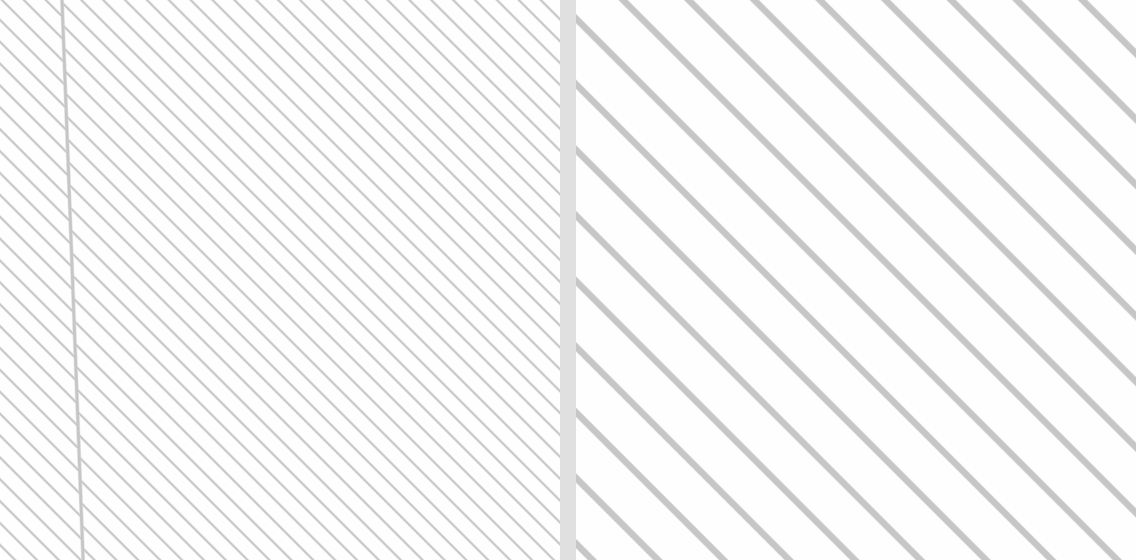
Left: the whole. Right: its middle third, enlarged.
Give the GLSL for this pattern, as a Shadertoy shader.

```glsl
// Thin grey 45 degree hatching on near-white, cut by one slightly leaning seam.
// The hatch is a repeated distance along x - y (y down) whose phase shifts
// across the seam; the seam is the distance to a steep straight line.

#define PAPER vec3(0.995)
#define INK vec3(0.775)
#define HATCH_STEP 0.0390625   // horizontal distance between hatch lines
#define HATCH_WIDTH 0.0039
#define PHASE_LEFT 0.0035      // hatch offset on each side of the seam
#define PHASE_RIGHT 0.0280
#define SEAM_TOP 0.1107        // seam position at the top and bottom edges
#define SEAM_BOTTOM 0.1484
#define SEAM_WIDTH 0.0060

// Coverage of a stroke, softened over about one pixel on either side
float stroke(float dist, float width, float pixel) {
    return 1.0 - smoothstep(-pixel, pixel, dist - 0.5 * width);
}

// Distance to the nearest diagonal line
float hatchDistance(vec2 p, float phase) {
    float across = (p.x - p.y - phase) / HATCH_STEP;
    return abs(fract(across + 0.5) - 0.5) * HATCH_STEP * inversesqrt(2.0);
}

// Signed distance to the seam, positive on its right
float seamDistance(vec2 p) {
    float lean = SEAM_BOTTOM - SEAM_TOP;
    return (p.x - SEAM_TOP - lean * p.y) * inversesqrt(1.0 + lean * lean);
}

void mainImage(out vec4 fragColor, in vec2 fragCoord) {
    // Canvas units with the origin at the upper left
    vec2 p = fragCoord / iResolution.xy;
    p.y = 1.0 - p.y;
    float pixel = 1.0 / min(iResolution.x, iResolution.y);

    // Hatching, with its phase chosen by the side of the seam
    float seam = seamDistance(p);
    float phase = seam < 0.0 ? PHASE_LEFT : PHASE_RIGHT;
    float hatch = stroke(hatchDistance(p, phase), HATCH_WIDTH, pixel);

    // Seam over the hatching
    float ink = max(hatch, stroke(abs(seam), SEAM_WIDTH, pixel));
    fragColor = vec4(mix(PAPER, INK, ink), 1.0);
}
```
